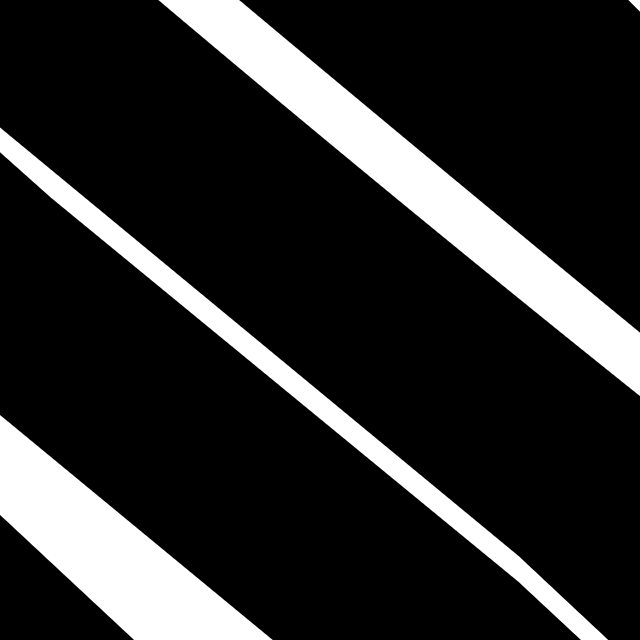
Write a WebGL 2 fragment shader that draws this pattern.

```glsl
#version 300 es
precision highp float;
// Slanted white bands on black, falling from upper left to lower right.
// Each band lies between two gently curved edges, given as depth below
// the top: start + slope * x + bow * x^2, with optional kinks at the ends.

#define HIGH_TOP    vec3(-0.3150, 0.8477, -0.013)
#define HIGH_BOTTOM vec3(-0.2109, 0.8598, -0.030)
#define THIN_TOP    vec3(0.1992, 0.8263, 0.0)
#define THIN_BOTTOM vec3(0.2435, 0.8216, 0.0)
#define LOW_TOP     vec3(0.6484, 0.8250, 0.0)
#define LOW_BOTTOM  vec3(0.8045, 0.9330, 0.0)
#define CORNER      vec3(-0.9818, 1.0, 0.0)
#define KINK_START  0.81
#define KINK_SLOPE  0.11
#define FLARE       vec2(0.08, 0.07)   // reach and slope at the left end

uniform vec2 u_resolution;
out vec4 fragColor;

// Depth of an edge below the top of the canvas.
float edgeDepth(vec3 edge, float x) {
    return edge.x + x * (edge.y + x * edge.z);
}

// Coverage of the region with positive vertical distance to a slanted edge.
float cover(float gap, float slope) {
    float pixel = 1.0 / u_resolution.y;
    return clamp(0.5 + gap / (pixel * sqrt(1.0 + slope * slope)), 0.0, 1.0);
}

float band(vec2 p, vec3 top, vec3 bottom, vec2 shift) {
    float below = p.y - edgeDepth(top, p.x) - shift.x;
    float above = edgeDepth(bottom, p.x) + shift.y - p.y;
    return cover(below, top.y) * cover(above, bottom.y);
}

void main() {
    vec2 p = gl_FragCoord.xy / u_resolution;
    p.y = 1.0 - p.y;   // measure depth downward

    // The thin band steepens at its right end and widens at its left end.
    float kink = KINK_SLOPE * max(p.x - KINK_START, 0.0);
    float flare = FLARE.y * max(FLARE.x - p.x, 0.0);

    // Three bands and the sliver in the upper right corner.
    float light = band(p, HIGH_TOP, HIGH_BOTTOM, vec2(0.0));
    light = max(light, band(p, THIN_TOP, THIN_BOTTOM, vec2(kink, kink - flare)));
    light = max(light, band(p, LOW_TOP, LOW_BOTTOM, vec2(0.0)));
    light = max(light, cover(edgeDepth(CORNER, p.x) - p.y, CORNER.y));

    fragColor = vec4(vec3(light), 1.0);
}
```
